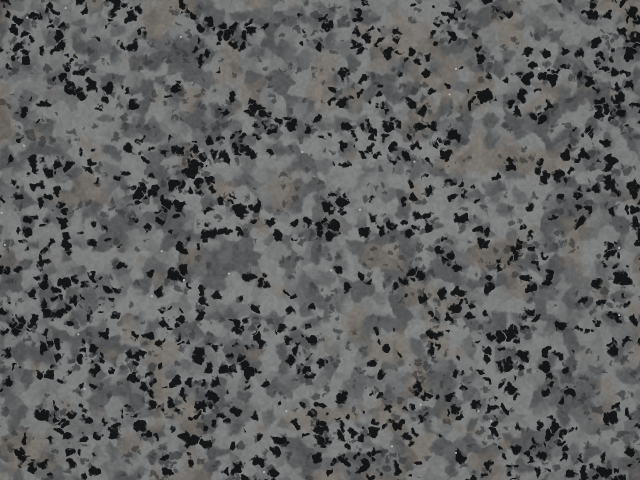
Give the GLSL for this texture, as a WebGL 1 fragment shader.

```glsl
precision highp float;
// Polished grey granite: soft pale and grey crystals with faint warm patches,
// sprinkled with clumped black mica flakes. Crystals are a smoothed Voronoi
// mosaic; flakes are jittered discs whose outlines are bent by noise.

uniform vec2 u_resolution;

// Colours
const vec3 PALE  = vec3(0.492, 0.497, 0.497);
const vec3 GREY  = vec3(0.325, 0.329, 0.333);
const vec3 WARM  = vec3(0.462, 0.432, 0.397);
const vec3 SMOKE = vec3(0.205, 0.212, 0.218);
const vec3 MICA  = vec3(0.058, 0.065, 0.072);
const vec3 GLINT = vec3(0.68, 0.70, 0.70);

// Sizes: scales are cells per canvas height
const float CRYSTAL_SCALE = 40.0;
const float MICA_SCALE    = 58.0;
const float SMOKE_SCALE   = 80.0;
const float WARM_SCALE    = 15.0;
const float GRIT_SCALE    = 150.0;
const float EDGE          = 0.0024;  // half width of a flake edge

// Amounts
const float MICA_SHARE  = 0.22;
const float SMOKE_SHARE = 0.12;
const float WARM_AMOUNT = 0.60;
const float GRIT_AMOUNT = 0.085;
const float GLINT_SHARE = 0.0006;
const float VIGNETTE    = 0.14;

float hash(vec2 p) {
  vec3 q = fract(vec3(p.xyx) * 0.1031);
  q += dot(q, q.yzx + 33.33);
  return fract((q.x + q.y) * q.z);
}

vec2 hash2(vec2 p) {
  return vec2(hash(p + 17.3), hash(p + 91.7));
}

float noise(vec2 p) {
  vec2 i = floor(p);
  vec2 f = fract(p);
  f = f * f * (3.0 - 2.0 * f);
  float low  = mix(hash(i), hash(i + vec2(1.0, 0.0)), f.x);
  float high = mix(hash(i + vec2(0.0, 1.0)), hash(i + vec2(1.0, 1.0)), f.x);
  return mix(low, high, f.y);
}

float fbm(vec2 p) {
  return 0.55 * noise(p) + 0.30 * noise(p * 2.1 + 13.7) + 0.15 * noise(p * 4.3 + 41.2);
}

vec2 warp(vec2 p) {
  return vec2(fbm(p + 5.1), fbm(p + 63.4)) - 0.5;
}

// Tone of the crystal mosaic: 0 is grey quartz, 1 is pale feldspar
float crystals(vec2 p) {
  vec2 q = p * CRYSTAL_SCALE;
  q += 1.3 * warp(q * 0.9);
  vec2 cell = floor(q);
  float tone = 0.0;
  float total = 0.0;
  for (int j = -1; j <= 1; j++) {
    for (int i = -1; i <= 1; i++) {
      vec2 id = cell + vec2(float(i), float(j));
      vec2 toCentre = id + hash2(id) - q;
      float weight = exp(-9.0 * dot(toCentre, toCentre));
      float region = noise(id * 0.28 + 8.0) - 0.5;
      tone += weight * smoothstep(0.08, 0.72, hash(id + 3.9) + 0.5 * region);
      total += weight;
    }
  }
  return tone / max(total, 0.00001);
}

// Coverage by ragged flakes that gather in clumps
float flakes(vec2 p, float scale, float share) {
  vec2 q = p * scale;
  q += 1.5 * warp(q * 1.1);
  vec2 cell = floor(q);
  float nearest = 1.0;
  for (int j = -1; j <= 1; j++) {
    for (int i = -1; i <= 1; i++) {
      vec2 id = cell + vec2(float(i), float(j));
      float clump = 2.0 * smoothstep(0.15, 0.85, noise(id * 0.3 + 27.0));
      float absent = step(share * clump, hash(id + 7.7));
      float radius = mix(0.20, 0.62, hash(id + 51.3));
      float dist = length(q - id - hash2(id)) - radius;
      nearest = min(nearest, dist + 4.0 * absent);
    }
  }
  return 1.0 - smoothstep(-EDGE * scale, EDGE * scale, nearest);
}

// Rare bright points where a crystal face catches the light
float glints(vec2 p) {
  vec2 q = p * GRIT_SCALE;
  vec2 id = floor(q);
  float spot = 1.0 - smoothstep(0.15, 0.5, length(fract(q) - 0.5));
  return spot * step(hash(id + 12.6), GLINT_SHARE);
}

void main() {
  vec2 p = gl_FragCoord.xy / u_resolution.y;
  vec2 centred = gl_FragCoord.xy / u_resolution - 0.5;

  // Crystal ground with warm patches and fine grit
  vec3 colour = mix(GREY, PALE, crystals(p));
  float warmth = smoothstep(0.56, 0.72, fbm(p * WARM_SCALE + 70.0));
  colour = mix(colour, WARM, WARM_AMOUNT * warmth);
  colour += GRIT_AMOUNT * (fbm(p * GRIT_SCALE) - 0.5);

  // Sunken smoky flakes, then black ones on the surface
  colour = mix(colour, SMOKE, 0.65 * flakes(p + 3.7, SMOKE_SCALE, SMOKE_SHARE));
  colour = mix(colour, MICA, 0.95 * flakes(p, MICA_SCALE, MICA_SHARE));
  colour = mix(colour, GLINT, glints(p));

  // Slight fall-off of light towards the corners
  colour *= 1.02 - VIGNETTE * dot(centred, centred);
  gl_FragColor = vec4(colour, 1.0);
}
```
